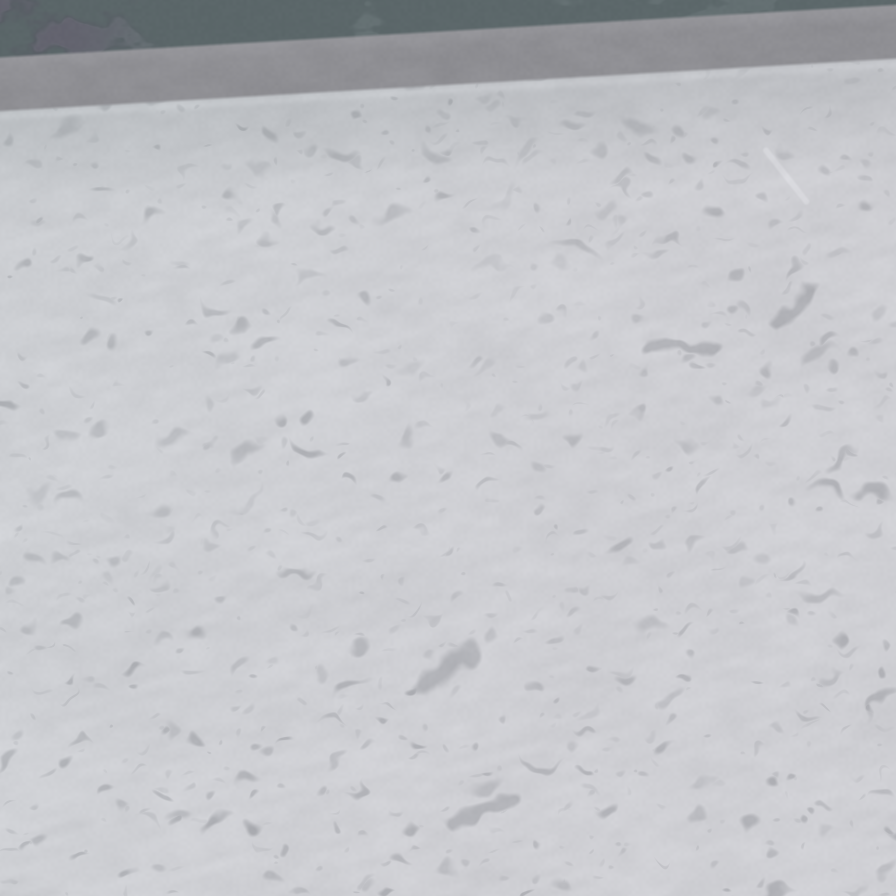
Give the GLSL for this texture, as a Shadertoy shader.

```glsl
// A pale speckled slab below a slanted grey rim and a dark mottled strip.
// Straight soft edges split the zones; jittered grid cells scatter bent,
// elongated flecks, while value noise adds faint clouds and grain.

#define EDGE_SLOPE 0.0586
#define SLAB_TOP 0.876
#define RIM_TOP 0.936
#define EDGE_BLUR 0.0025
#define FLECK_TILT 0.22
#define FLECK_DARKNESS 0.15
#define SLAB_COLOR vec3(0.803, 0.812, 0.828)
#define SHADE_COLOR vec3(0.735, 0.750, 0.765)
#define RIM_COLOR vec3(0.560, 0.560, 0.578)
#define STRIP_COLOR vec3(0.375, 0.420, 0.430)
#define PURPLE_COLOR vec3(0.360, 0.360, 0.405)

float hash(vec2 p) {
    vec3 q = fract(vec3(p.xyx) * 0.1031);
    q += dot(q, q.yzx + 33.33);
    return fract((q.x + q.y) * q.z);
}

float noise(vec2 p) {
    vec2 cell = floor(p), f = fract(p);
    f = f * f * (3.0 - 2.0 * f);
    float low = mix(hash(cell), hash(cell + vec2(1, 0)), f.x);
    float high = mix(hash(cell + vec2(0, 1)), hash(cell + vec2(1, 1)), f.x);
    return mix(low, high, f.y);
}

float fbm(vec2 p) {
    float sum = 0.0, weight = 0.5;
    for (int i = 0; i < 4; i++) {
        sum += weight * noise(p);
        p = p * 2.03 + 17.1;
        weight *= 0.5;
    }
    return sum / 0.9375;
}

// Strongest fleck from the nine nearest cells of a jittered grid.
float flecks(vec2 p, float cells, float chance, float seed) {
    vec2 g = p * cells, home = floor(g);
    float cover = 0.0;
    for (int j = -1; j <= 1; j++)
    for (int i = -1; i <= 1; i++) {
        vec2 cell = home + vec2(i, j), key = cell + seed;
        if (hash(key + 7.3) > chance) continue;
        vec2 center = cell + 0.1 + 0.8 * vec2(hash(key), hash(key + 31.7));
        float angle = FLECK_TILT + (hash(key + 53.1) - 0.5) * 1.3;
        float c = cos(angle), s = sin(angle), size = hash(key + 71.9);
        vec2 d = mat2(c, -s, s, c) * (g - center);
        d.y += (hash(key + 83.0) - 0.5) * 2.5 * d.x * d.x;
        vec2 radius = vec2(mix(0.14, 0.46, size * size), mix(0.09, 0.16, hash(key + 97.0)));
        float body = 1.0 - smoothstep(0.35, 1.25, length(d / radius));
        cover = max(cover, body * mix(0.35, 1.0, hash(key + 113.0)));
    }
    return cover;
}

// Soft straight stroke between two points.
float stroke(vec2 p, vec2 a, vec2 b, float width) {
    vec2 d = b - a;
    float t = clamp(dot(p - a, d) / dot(d, d), 0.0, 1.0);
    return 1.0 - smoothstep(0.3 * width, width, length(p - a - d * t));
}

void mainImage(out vec4 fragColor, in vec2 fragCoord) {
    vec2 uv = fragCoord / iResolution.xy;
    float level = uv.y - EDGE_SLOPE * uv.x;
    float depth = SLAB_TOP - level;
    float blur = max(EDGE_BLUR, 1.0 / iResolution.y);

    // Slab: shade under the rim, cool left side, soft clouds.
    vec3 slab = mix(SHADE_COLOR, SLAB_COLOR, smoothstep(-0.01, 0.15, depth));
    slab += vec3(0.006, -0.001, 0.001) * smoothstep(0.0, 1.0, uv.x + 0.4 * (1.0 - uv.y));
    slab += 0.035 * (fbm(uv * vec2(9, 15)) - 0.5);
    slab += 0.025 * (noise(vec2(uv.x * 35.0 + uv.y * 12.0, uv.y * 90.0 - uv.x * 25.0)) - 0.5);

    // Flecks with ragged outlines, stronger toward the bottom.
    vec2 warp = vec2(noise(uv * 70.0), noise(uv * 70.0 + 41.0)) - 0.5;
    vec2 p = uv + 0.012 * warp;
    float marks = flecks(p, 19.0, 0.40, 11.0);
    marks = max(marks, 0.85 * flecks(p, 31.0, 0.30, 67.0));
    marks = max(marks, 0.45 * flecks(p, 46.0, 0.28, 139.0));
    marks *= mix(1.0, 0.65, uv.y) * mix(0.6, 1.15, noise(uv * 5.0 + 3.0));

    // Longer broken streaks.
    float streaks = stroke(p, vec2(0.505, 0.082), vec2(0.575, 0.108), 0.010);
    streaks = max(streaks, stroke(p, vec2(0.725, 0.611), vec2(0.795, 0.614), 0.009));
    streaks = max(streaks, stroke(p, vec2(0.870, 0.636), vec2(0.905, 0.680), 0.011));
    streaks = max(streaks, stroke(p, vec2(0.475, 0.236), vec2(0.525, 0.272), 0.016));
    marks = max(marks, 0.75 * streaks);
    slab -= FLECK_DARKNESS * marks * vec3(1.02, 1.0, 0.98);

    // Pale scratch and bright line along the rim.
    slab += 0.04 * stroke(uv, vec2(0.855, 0.832), vec2(0.900, 0.775), 0.005);
    slab += 0.035 * exp(-pow((depth - 0.006) / 0.005, 2.0));

    // Rim and dark strip.
    vec3 rim = RIM_COLOR + 0.035 * (fbm(uv * vec2(30, 60)) - 0.5);
    rim += 0.025 * smoothstep(RIM_TOP - 0.02, RIM_TOP, level);
    float blotch = fbm(uv * vec2(14, 24) + 5.0);
    float purple = smoothstep(0.42, 0.60, blotch) * (1.0 - smoothstep(0.06, 0.22, uv.x));
    vec3 strip = mix(STRIP_COLOR, PURPLE_COLOR, purple);
    strip += 0.05 * (smoothstep(0.5, 0.56, blotch) - 0.4) * (1.0 - 0.5 * uv.x);

    vec3 color = mix(slab, rim, smoothstep(-blur, blur, -depth));
    color = mix(color, strip, smoothstep(-blur, blur, level - RIM_TOP));
    color += 0.012 * (noise(uv * 256.0) - 0.5);
    fragColor = vec4(clamp(color, 0.0, 1.0), 1.0);
}
```
